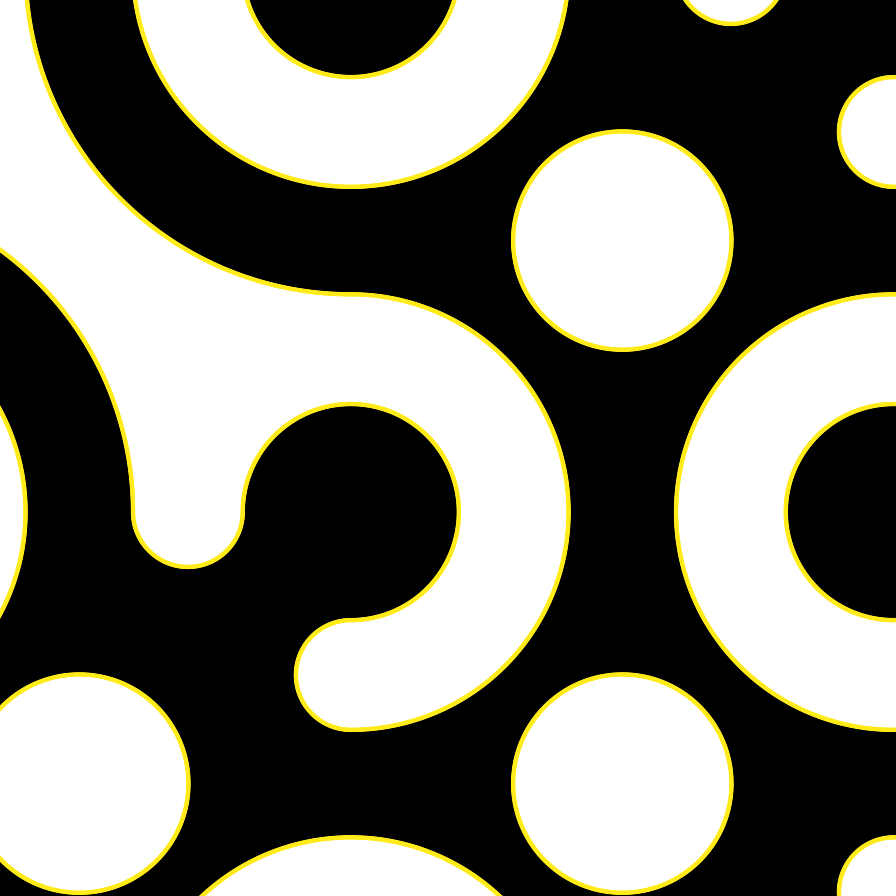
Reproduce this pattern procedurally as a WebGL 1 fragment shader.

```glsl
precision highp float;

uniform vec2 u_resolution;

// Band of width 1 along a circle
float ring(vec2 p, float radius) {
  return abs(length(p) - radius) - 0.5;
}

// Signed distance to the white shape in a tile spanning -2.5 to 2.5
float tileDistance(vec2 p, float kind) {
  vec2 q = abs(p);

  // Round caps at the two ports of every side
  float d = min(length(q - vec2(1.0, 2.5)), length(q - vec2(2.5, 1.0))) - 0.5;

  bool bridged = abs(kind - 1.0) < 0.5;
  vec2 openCorner = vec2(1.0, abs(kind - 2.0) < 0.5 ? -1.0 : 1.0);
  bool inOpenCorner = all(greaterThan(p * openCorner, vec2(0.0)));

  // Quarter rings join the ports around each closed corner
  if (bridged || !inOpenCorner) d = min(d, ring(q - 2.5, 1.5));

  // Wide crossing arcs, or a lone dot
  float middle = bridged ? min(ring(p - 2.5, 3.5), ring(p + 2.5, 3.5))
                         : length(p) - 1.0;
  return min(d, middle);
}

void main() {
  float canvas = min(u_resolution.x, u_resolution.y);
  vec2 grid = gl_FragCoord.xy / canvas * 1.65 + vec2(0.354, 0.293);
  vec2 cell = floor(grid);
  vec2 local = (grid - cell - 0.5) * 5.0;

  // Tile kind varies over the grid
  float kind = mod(2.0 * cell.x + cell.y, 4.0);
  float d = tileDistance(local, kind) - 0.005;

  // White fill on black with a yellow outline
  float halfPixel = 0.5 * 8.25 / canvas;
  float fill = 1.0 - smoothstep(-halfPixel, halfPixel, d);
  float outline = 1.0 - smoothstep(-halfPixel, halfPixel, abs(d) - 0.021);
  vec3 color = mix(vec3(fill), vec3(1.0, 0.92, 0.1), outline);
  gl_FragColor = vec4(color, 1.0);
}
```
